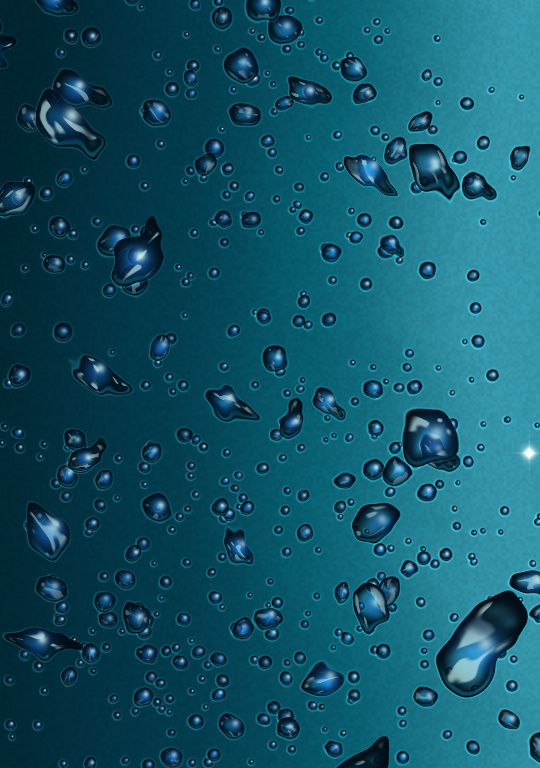
A WebGL 2 fragment shader for this texture:

```glsl
#version 300 es
precision highp float;

#define LAYERS 6
#define LARGEST_CELL 0.2
#define CELL_SHRINK 0.64
#define BIG_DENSITY 0.46
#define SMALL_DENSITY 0.15
#define INK vec3(0.004, 0.055, 0.09)
#define DEEP vec3(0.005, 0.14, 0.19)
#define SEA vec3(0.01, 0.24, 0.31)
#define TEAL vec3(0.03, 0.38, 0.45)
#define PALE vec3(0.21, 0.59, 0.67)
#define BLUE vec3(0.06, 0.30, 0.62)
#define GLINT vec3(0.78, 0.93, 0.92)

uniform vec2 u_resolution;
out vec4 fragColor;

// Integer hash: four values in 0..1 per cell and seed
vec4 hash4(vec2 cell, int seed) {
    uvec4 v = uvec4(ivec4(ivec2(cell), seed, seed * 7 + 3));
    v = v * 1664525u + 1013904223u;
    v += v.yzxy * v.wxyz;
    v ^= v >> 16u;
    v += v.yzxy * v.wxyz;
    return vec4(v >> 16u) / 65535.0;
}

float noise(vec2 p) {
    vec2 i = floor(p), f = p - i;
    f = f * f * (3.0 - 2.0 * f);
    float low = mix(hash4(i, 0).x, hash4(i + vec2(1, 0), 0).x, f.x);
    float high = mix(hash4(i + vec2(0, 1), 0).x, hash4(i + vec2(1, 1), 0).x, f.x);
    return mix(low, high, f.y);
}

float fbm(vec2 p) {
    float sum = 0.0, weight = 0.5;
    for (int i = 0; i < 4; i++) {
        sum += weight * noise(p);
        p = mat2(1.6, 1.2, -1.2, 1.6) * p + 5.3;
        weight *= 0.5;
    }
    return sum;
}

float smoothMin(float a, float b, float k) {
    float h = max(k - abs(a - b), 0.0) / k;
    return min(a, b) - h * h * k * 0.25;
}

float blob(vec2 p, vec2 center, float sharpness) {
    vec2 v = p - center;
    return exp(-sharpness * dot(v, v));
}

// Water lit from the right, with faint clouds
vec3 water(vec2 uv, vec2 p) {
    float cloud = fbm(p * vec2(3.2, 4.6) + p.yx * 1.5) - 0.47;
    float t = uv.x + 0.02 + cloud * 0.2 * smoothstep(0.2, 0.9, uv.x);
    t -= 0.14 * smoothstep(0.45, 0.0, uv.y) * uv.x;
    t -= 0.12 * smoothstep(0.5, 1.0, uv.y) * (1.0 - uv.x);
    vec3 color = mix(DEEP, SEA, smoothstep(-0.1, 0.4, t));
    color = mix(color, TEAL, smoothstep(0.3, 0.64, t));
    color = mix(color, PALE, smoothstep(0.56, 0.96, t));
    return color * (0.95 + 0.1 * noise(p * 280.0));
}

// One bubble: dark shell, clear window, blue glow, glints, bright fringe
vec3 paintBubble(vec3 color, vec2 offset, float radius, float wobble, vec4 rnd) {
    vec2 s = offset / radius;
    float angle = (rnd.x - 0.5) * 2.6;
    float c = cos(angle), n = sin(angle);
    vec2 q = mat2(c, -n, n, c) * s;
    q.y *= 1.0 + (0.1 + 0.75 * wobble) * rnd.y;
    vec2 seed = rnd.zw * 40.0;
    q += 0.75 * wobble * (vec2(noise(q * 1.2 + seed), noise(q * 1.2 + seed.yx + 9.0)) - 0.5);

    // Some large bubbles grow a second lobe
    float d = length(q) - 1.0;
    if (rnd.w * wobble > 0.38) d = smoothMin(d, length(q - vec2(1.1, 0.45)) - 0.55, 0.4);

    float soft = 0.8 / (u_resolution.y * radius);
    float inside = smoothstep(soft, -soft, d);
    float window = smoothstep(-0.12, -0.75, d);
    float ripple = noise(q * 1.9 + seed);

    vec3 body = mix(INK, color * 0.95 + 0.03, window * (0.15 + 0.75 * ripple));
    body += BLUE * blob(s, vec2(0.12, 0.05), 3.2) * (0.35 + 0.5 * rnd.z);
    float streak = smoothstep(0.66, 0.86, noise(q * vec2(2.2, 4.2) + seed.yx));
    body = mix(body, GLINT, streak * wobble * smoothstep(-0.08, -0.3, d) * 0.65);
    float spark = blob(s, vec2(0.24, 0.2) + 0.2 * (rnd.yz - 0.5), mix(9.0, 26.0, wobble));
    body = mix(body, GLINT, spark * (0.4 + 0.5 * rnd.w));
    float crescent = smoothstep(-0.28, -0.16, d) * smoothstep(-0.03, -0.12, d);
    body += TEAL * crescent * smoothstep(0.1, 0.9, -s.y) * 0.6;

    float edge = (d * radius - 0.0016) / 0.0013;
    float side = 0.55 + 0.45 * clamp(-s.x * 0.5 - s.y * 0.5, -1.0, 1.0);
    color += vec3(0.08, 0.20, 0.21) * exp(-edge * edge) * side;
    return mix(color, body, inside);
}

// One jittered grid of bubbles
vec3 paintLayer(vec3 color, vec2 p, int layer) {
    float fineness = float(layer) / float(LAYERS - 1);
    float size = LARGEST_CELL * pow(CELL_SHRINK, float(layer));
    float width = u_resolution.x / u_resolution.y;
    for (int k = 0; k < 9; k++) {
        vec2 cell = floor(p / size) + vec2(k % 3 - 1, k / 3 - 1);
        vec4 place = hash4(cell, layer * 2 + 11);
        vec2 center = (cell + 0.1 + 0.8 * place.xy) * size;
        float density = mix(BIG_DENSITY, SMALL_DENSITY, fineness);
        density *= 1.0 - 0.6 * smoothstep(0.78, 0.95, center.x / width);
        density *= mix(1.0, 2.0 * noise(center * 7.0 + 3.0), fineness);
        float radius = size * mix(0.14, 0.28, place.w);
        vec2 offset = p - center;
        if (place.z > density || length(offset) > radius * 2.4 + 0.006) continue;
        float wobble = pow(1.0 - fineness, 1.3);
        color = paintBubble(color, offset, radius, wobble, hash4(cell, layer * 2 + 12));
    }
    return color;
}

void main() {
    vec2 uv = gl_FragCoord.xy / u_resolution;
    vec2 p = gl_FragCoord.xy / u_resolution.y;
    vec3 color = water(uv, p);
    for (int layer = LAYERS - 1; layer >= 0; layer--) color = paintLayer(color, p, layer);

    // Star-shaped sun glint near the right edge
    vec2 g = abs(p - vec2(0.98 * u_resolution.x / u_resolution.y, 0.41));
    float star = exp(-dot(g, g) * 16000.0) + 0.7 * exp(-(g.x + g.y) * 90.0 - g.x * g.y * 60000.0);
    color = mix(color, vec3(0.95, 1.0, 0.98), min(star, 1.0));
    fragColor = vec4(clamp(color, 0.0, 1.0), 1.0);
}
```
